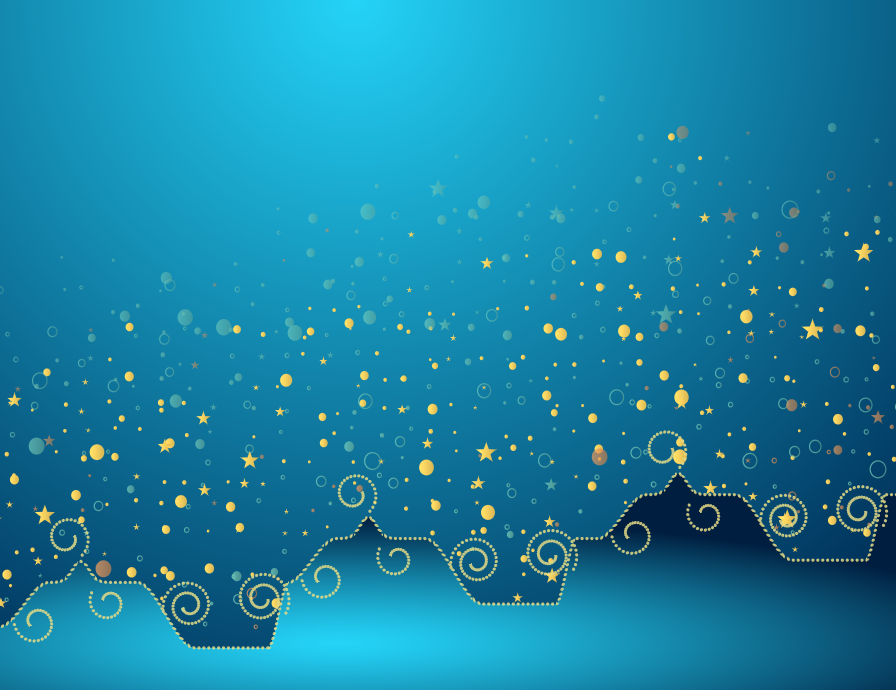
This background is drawn by a WebGL 2 fragment shader. Its source:

```glsl
#version 300 es
precision highp float;
// Festive blue backdrop: two radial glows meet at a rising ridge of beaded scrolls,
// with gold and pale confetti (discs, rings, stars) drifting above it.
// The ridge is a repeated height profile; beads ride on it and on Archimedean spirals.

uniform vec2 u_resolution;
out vec4 fragColor;

const float PI = 3.14159265;
const float CANVAS_HEIGHT = 590.0;          // design units from bottom to top
const vec2  SKY_CENTER = vec2(303.0, 590.0);
const float SKY_RADIUS = 650.0;
const vec2  FLOOR_CENTER = vec2(290.0, 40.0);
const vec2  FLOOR_RADII = vec2(667.0, 123.0);
const vec3  GLOW = vec3(0.14, 0.83, 0.97);
const vec3  SKY_EDGE = vec3(0.0, 0.20, 0.36);
const vec3  FLOOR_EDGE = vec3(0.0, 0.12, 0.25);
const vec3  GOLD = vec3(1.0, 0.83, 0.36);
const vec3  PALE = vec3(0.45, 0.76, 0.68);
const vec3  RUST = vec3(0.85, 0.56, 0.34);
const vec3  BEAD = vec3(0.90, 0.86, 0.52);
const float BEAD_STEP = 4.2;
const float BEAD_RADIUS = 1.35;
const int   CONFETTI_LAYERS = 3;

float hash(vec2 p) {
    return fract(sin(dot(p, vec2(127.1, 311.7))) * 43758.5453);
}

// Center of the hook that crowns scroll unit k
vec2 hookCenter(float k) {
    return vec2(57.0 + 236.5 * k + 9.5 * k * k, 130.0 + 37.5 * k);
}

// Height of the ridge: a peak below each hook, then a bowl, then a rise
float ridge(float x) {
    float k = step(248.0, x) + step(513.0, x);
    vec2 hook = hookCenter(k);
    x -= hook.x;
    float peak = 18.0 * exp(-pow((x - 12.0) / 10.0, 2.0));
    float bowl = 56.0 * smoothstep(60.0, 110.0, x) * (1.0 - smoothstep(172.0, 190.0, x));
    float rise = 38.0 * (1.0 - smoothstep(-58.0, -15.0, x));
    return hook.y - 38.0 + peak - bowl - rise;
}

// Distance to beads on a spiral winding inward; angles are in turns
float spiralBeads(vec2 p, float radius, float gap, float start, float turns, float spin) {
    float r = length(p);
    float a = fract(spin * (atan(p.y, p.x) / (2.0 * PI) - start));
    float count = floor(2.0 * PI * radius / BEAD_STEP);
    float along = (fract(a * count) - 0.5) * 2.0 * PI * r / count;
    float across = 1e3;
    for (int n = 0; n < 3; n++) {
        float t = a + float(n);
        if (t < turns) across = min(across, abs(r - radius + gap * t));
    }
    return length(vec2(across, along)) - BEAD_RADIUS;
}

// Beads on the ridge, spaced along whichever axis it follows most
float ridgeBeads(vec2 p) {
    float slope = (ridge(p.x + 0.5) - ridge(p.x - 0.5));
    float across = (p.y - ridge(p.x)) / sqrt(1.0 + slope * slope);
    float axis = abs(slope) < 1.0 ? p.x : p.y;
    float along = (fract(axis / BEAD_STEP) - 0.5) * BEAD_STEP;
    return length(vec2(across, along)) - BEAD_RADIUS;
}

float starDistance(vec2 p, float radius) {
    float a = mod(atan(p.x, p.y) + PI / 5.0, 0.4 * PI) - PI / 5.0;
    vec2 q = length(p) * vec2(cos(a), abs(sin(a)));
    return dot(q - vec2(radius, 0.0), vec2(0.35, 0.937));
}

void main() {
    float pixel = CANVAS_HEIGHT / u_resolution.y;
    vec2 p = gl_FragCoord.xy * pixel;

    // Sky and floor glows
    vec3 color = mix(GLOW, SKY_EDGE, min(length(p - SKY_CENTER) / SKY_RADIUS, 1.0));
    float floorFall = pow(length((p - FLOOR_CENTER) / FLOOR_RADII) / 0.87, 1.25);
    vec3 ground = mix(GLOW, FLOOR_EDGE, min(floorFall, 1.0));
    float below = clamp(0.5 + (ridge(p.x) - p.y) / pixel, 0.0, 1.0);
    color = mix(color, ground, below);

    // Confetti: one jittered piece per cell, larger and rarer in each layer
    for (int i = 0; i < CONFETTI_LAYERS; i++) {
        float layer = float(i);
        float cell = 21.0 * pow(1.6, layer);
        vec2 id = floor(p / cell + layer * 0.37);
        vec2 seed = id + 57.0 * layer;
        vec2 jitter = 0.25 + 0.5 * vec2(hash(seed), hash(seed + 13.7));
        vec2 center = (id + jitter - layer * 0.37) * cell;
        float top = min(370.0 + 0.3 * center.x, 525.0);
        float base = ridge(center.x);
        float depth = (top - center.y) / (top - base);
        float chance = 0.75 * smoothstep(-0.05, 0.4, depth) * step(base + 4.0, center.y);
        if (hash(seed + 5.1) > chance) continue;

        float radius = (1.2 + 1.4 * layer) * mix(0.9, 1.7, hash(seed + 8.3));
        vec2 q = p - center;
        float kind = hash(seed + 21.9);
        float d = length(q * vec2(1.0, 0.93)) - radius;
        if (kind < 0.22) d = abs(d) - 0.5;
        else if (kind < 0.40) d = starDistance(q, radius * 1.45);

        // Gold dominates low down; rust gathers at the right
        float tone = hash(seed + 33.3);
        float rust = 0.06 + 0.2 * smoothstep(540.0, 760.0, center.x);
        bool isGold = kind > 0.22 && tone < 0.75 * smoothstep(0.1, 0.6, depth);
        vec3 tint = isGold ? GOLD : (tone > 1.0 - rust ? RUST : PALE);
        tint *= 1.0 - 0.12 * clamp(q.x / radius, -1.0, 1.0);
        float opacity = isGold ? 0.95 : mix(0.4, 0.75, clamp(depth, 0.0, 1.0));
        color = mix(color, tint, opacity * clamp(0.5 - d / pixel, 0.0, 1.0));
    }

    // Beaded scrolls: hook, two side curls and two full spirals per unit
    float beads = ridgeBeads(p);
    for (int k = 0; k < 3; k++) {
        vec2 q = p - hookCenter(float(k));
        beads = min(beads, spiralBeads(q, 20.0, 11.0, -0.15, 1.2, 1.0));
        beads = min(beads, spiralBeads(q - vec2(-26.0, -72.0), 19.0, 12.0, 0.5, 1.1, 1.0));
        beads = min(beads, spiralBeads(q - vec2(36.0, -55.0), 17.0, 11.0, 0.4, 1.05, 1.0));
        beads = min(beads, spiralBeads(q - vec2(104.0, -58.0), 22.0, 8.5, 0.55, 2.0, -1.0));
        beads = min(beads, spiralBeads(q - vec2(167.0, -52.0), 24.0, 9.0, -0.1, 2.1, 1.0));
    }
    color = mix(color, BEAD, 0.85 * clamp(0.5 - beads / pixel, 0.0, 1.0));

    fragColor = vec4(color, 1.0);
}
```
